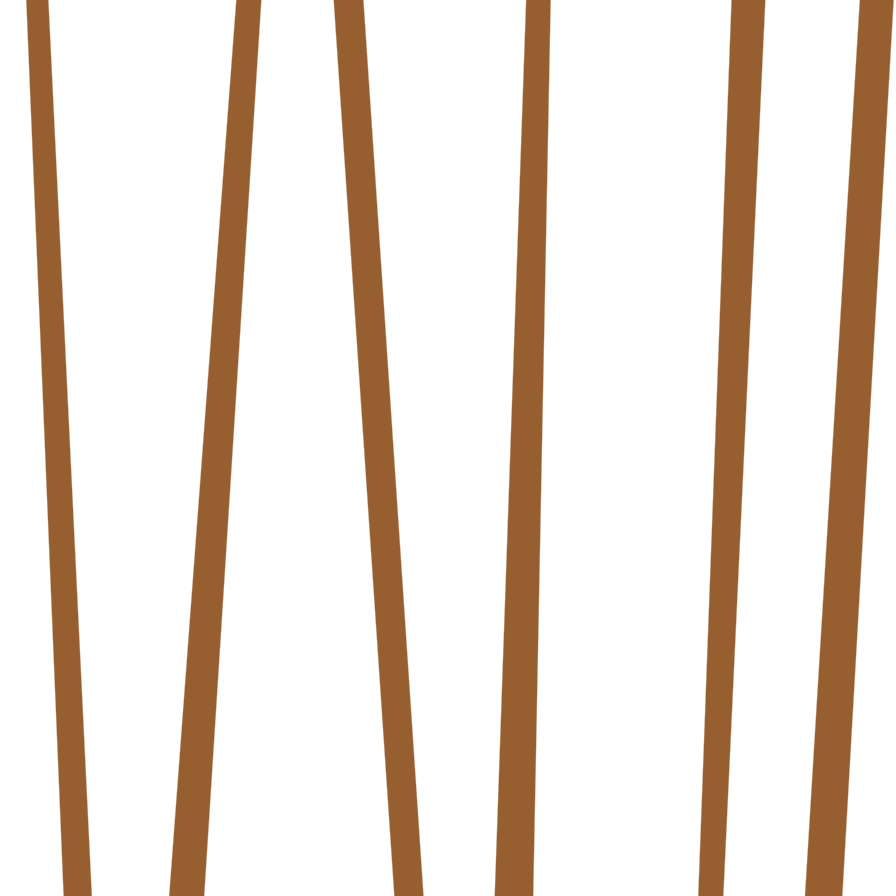
A Shadertoy shader for this pattern:

```glsl
#define PAPER vec3(1.0)
#define BARK vec3(0.592, 0.373, 0.188)
#define STEM_COUNT 6
#define EDGE_PIXELS 1.3

// Each stem: left and right edge at the bottom, then at the top
const vec4 STEMS[STEM_COUNT] = vec4[STEM_COUNT](
    vec4(0.0710, 0.1025, 0.0293, 0.0540),
    vec4(0.1888, 0.2279, 0.2637, 0.2917),
    vec4(0.4401, 0.4727, 0.3724, 0.4056),
    vec4(0.5521, 0.5951, 0.5872, 0.6146),
    vec4(0.7793, 0.8073, 0.8164, 0.8542),
    vec4(0.8984, 0.9401, 0.9596, 0.9974)
);

// Signed distance to a tapered, leaning stem (negative inside)
float stemDistance(vec2 p, vec4 stem) {
    vec2 sides = mix(stem.xy, stem.zw, p.y);
    vec2 slope = stem.zw - stem.xy;
    vec2 d = vec2(sides.x - p.x, p.x - sides.y) * inversesqrt(1.0 + slope * slope);
    return max(d.x, d.y);
}

void mainImage(out vec4 fragColor, in vec2 fragCoord) {
    vec2 uv = fragCoord / iResolution.xy;
    float softness = EDGE_PIXELS / iResolution.x;

    // Union of all stems
    float dist = 1.0;
    for (int i = 0; i < STEM_COUNT; i++) {
        dist = min(dist, stemDistance(uv, STEMS[i]));
    }

    // Antialiased fill over the paper
    float coverage = clamp(0.5 - dist / softness, 0.0, 1.0);
    fragColor = vec4(mix(PAPER, BARK, coverage), 1.0);
}
```
